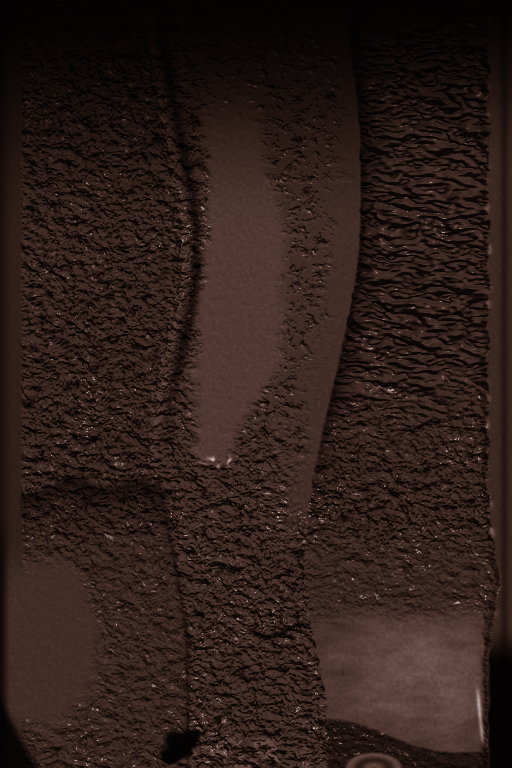
Give the GLSL for this texture, as a Shadertoy shader.

```glsl
// Scraped chocolate ice cream: furrows of crumbly relief beside polished scoop tracks.
// Curved boundaries split it into bands; gradient noise gives a height field,
// lit by finite differences and toned from near black to pale brown.

// Smooth step that also accepts descending edges
float ramp(float a, float b, float x) {
    float t = clamp((x - a) / (b - a), 0., 1.);
    return t * t * (3. - 2. * t);
}
float side(float d) { return ramp(-.004, .004, d); }
float bell(float d, float w) { return exp(-d * d / (w * w)); }
float blob(vec2 p, vec2 c, vec2 r, float soft) {
    return ramp(1. + soft, 1. - soft, length((p - c) / r));
}

vec2 hash2(vec2 p) {
    vec3 q = fract(p.xyx * vec3(.1031, .103, .0973));
    q += dot(q, q.yzx + 33.33);
    return fract((q.xx + q.yz) * q.zy) * 2. - 1.;
}
float gnoise(vec2 p) {
    vec2 i = floor(p), f = p - i, u = f * f * (3. - 2. * f), e = vec2(1, 0);
    return mix(mix(dot(hash2(i), f), dot(hash2(i + e), f - e), u.x),
               mix(dot(hash2(i + e.yx), f - e.yx), dot(hash2(i + 1.), f - 1.), u.x), u.y);
}
float fbm(vec2 p) {
    float sum = 0., amp = 1.;
    for (int k = 0; k < 3; k++) {
        sum += amp * gnoise(p);
        p = mat2(1.9, .5, -.5, 1.9) * p + 17.3;
        amp *= .6;
    }
    return sum;
}

// Boundaries between the bands, as x for a given height
float ridgeX(float y) {
    return .302 + .07 * ramp(1.5, 1., y) - .06 * ramp(1., .62, y) + .055 * ramp(.62, .2, y);
}
float stepX(float y) {
    return .68 + .025 * ramp(1.5, 1.2, y) - .105 * ramp(1.08, .42, y) + .04 * ramp(.36, .08, y);
}
float wallX(float y) {
    return .955 + .022 * bell(y - .36, .09) + .012 * gnoise(vec2(3, y * 26.));
}
float rimY(float x) { return .095 - .065 * ramp(.64, .88, x); }

// Polished areas
float centerTrack(vec2 p) {
    p += .025 * gnoise(p * 16.);
    float left = .395 - .02 * ramp(1.1, .7, p.y);
    float right = .51 + .045 * ramp(1.27, 1.03, p.y) - .1 * ramp(.82, .62, p.y);
    return ramp(-.012, .02, p.x - left) * ramp(-.02, .02, right - p.x)
         * ramp(.59, .615, p.y) * ramp(1.4, 1.22, p.y);
}
float lowerScoop(vec2 p) {
    float top = .3 + .07 * gnoise(p * vec2(10, 5));
    return side(p.y - rimY(p.x)) * ramp(-.03, .02, top - p.y)
         * side(p.x - stepX(p.y)) * side(.945 - p.x);
}
float leftScoop(vec2 p) {
    return blob(p + .06 * gnoise(p * 13.), vec2(.09, .25), vec2(.11, .16), .25);
}
float edgeStrip(vec2 p) {
    float d = stepX(p.y) - p.x;
    return ramp(.08, .02, d + .06 * gnoise(p * 16.)) * side(d) * ramp(.4, .55, p.y);
}
float ridgeBead(vec2 p) {
    return bell(p.x - ridgeX(p.y) + .012, .012) * ramp(.53, .64, p.y);
}

float relief(vec2 p) {
    vec2 q = p + .012 * vec2(gnoise(p * 19.), gnoise(p * 19. + 7.));
    float crumb = fbm(q * vec2(44, 56)), ledge = fbm(q * vec2(15, 35) + 5.);
    float fromRidge = p.x - ridgeX(p.y), right = side(p.x - stepX(p.y));
    float pitted = ramp(0., .1, fromRidge) * (1. - right) * ramp(.55, .75, p.y);
    float rough = .014 * mix(crumb, min(crumb, .05) * .75, pitted);
    rough *= 1. - .45 * ramp(.52, .42, p.y) * side(-fromRidge);
    rough = mix(rough, .04 * abs(ledge + .12) - .007, right * ramp(.5, .9, p.y));
    rough *= 1. - .55 * right * ramp(.5, .38, p.y);
    float walls = max(side(.042 - p.x), side(p.x - wallX(p.y)));
    float polished = max(max(centerTrack(p), lowerScoop(p)), max(max(leftScoop(p), edgeStrip(p)), walls));
    return rough * (1. - .93 * polished) + .008 * ridgeBead(p) + .01 * bell(p.x - wallX(p.y), .01);
}

void mainImage(out vec4 fragColor, in vec2 fragCoord) {
    vec2 p = fragCoord / iResolution.xy * vec2(1, 1.5);
    float x = p.x, y = p.y, fromRidge = x - ridgeX(y), fromCut = x - stepX(y), fromWall = x - wallX(y);
    float right = side(fromCut);

    // Base tone of each band
    float tone = mix(mix(.235, .26, side(fromRidge)), .235, right);
    tone = mix(tone, .265, max(edgeStrip(p), leftScoop(p)));
    tone = mix(tone, .325, centerTrack(p)) + .07 * ridgeBead(p);
    float sheen = blob(p, vec2(.83, .18), vec2(.15, .11), .8);
    tone = mix(tone, .28 + .12 * sheen + .08 * fbm(p * vec2(14, 30)), lowerScoop(p));
    tone = mix(tone, .13, right * side(rimY(x) - y));
    tone += .13 * blob(p, vec2(.48, .02), vec2(.11, .04), .5) * ramp(-.1, .3, fbm(p * 24.));

    // Relief lighting, cavities and wet glints
    vec2 e = vec2(.0022, 0);
    float h = relief(p);
    vec2 slope = vec2(relief(p + e) - h, relief(p + e.yx) - h) / e.x;
    vec3 n = normalize(vec3(-slope, 1));
    tone *= clamp(dot(n, vec3(.25, .6, 1)), .2, 1.6) * mix(.4, 1., ramp(-.012, -.001, h));
    float wet = pow(max(dot(n, normalize(vec3(.2, .5, .9))), 0.), 40.) * ramp(.1, .5, length(slope));
    tone += .5 * wet * ramp(.05, .45, gnoise(p * 85.) + .5 * gnoise(p * 9.));

    // Side walls
    tone = mix(tone, .19 * ramp(-.03, .03, x), side(.041 - x) * ramp(.36, .46, y));
    tone = mix(tone, .24 - .1 * bell(x - .985, .008), side(fromWall));
    tone *= 1. - .92 * side(fromWall) * ramp(.28, .2, y);
    tone += .22 * bell(fromWall, .005) * ramp(0., .4, gnoise(vec2(1, y * 38.))) * ramp(.2, .4, y);

    // Shadows along steps, a crack and the hollows
    tone *= 1. - .7 * right * exp(-max(fromCut, 0.) * 55.) * ramp(.4, .75, y);
    tone *= 1. - .6 * bell(fromRidge - .012, .011) * ramp(.55, .85, y);
    tone *= 1. - .35 * bell(fromRidge, .005) * ramp(.56, .5, y);
    float drop = .535 + .08 * x + .04 * gnoise(p * 11.) - y;
    tone *= 1. - .6 * ramp(-.015, .01, drop) * exp(-max(drop, 0.) * 24.) * side(-fromRidge) * side(x - .04);
    tone *= 1. - .75 * bell(y - .268 - .012 * sin(x * 45.), .005) * ramp(.07, .04, abs(x - .54));
    tone *= 1. - .93 * blob(p + .04 * gnoise(p * 27.), vec2(.35, .045), vec2(.03), .3);
    tone *= 1. - .85 * ramp(.01, -.015, x - .075 + .55 * y);
    tone *= 1. - .75 * ramp(.022, 0., x) * ramp(.5, .38, y);

    // Bright lips and the curl at the lower rim
    tone += .5 * ramp(0., .4, gnoise(p * 95.)) * blob(p, vec2(.425, .597), vec2(.035, .01), .6);
    tone += .35 * bell(x - .948 + .1 * y, .004) * ramp(.07, .03, abs(y - .1));
    float curl = length((p - vec2(.73, 0)) / vec2(.055, .03));
    tone = mix(tone, .27 + .1 * sin(curl * 9.), ramp(1.1, .9, curl));

    // Light fades to black at the top
    tone *= mix(.08, 1., ramp(1.5, 1.02 + .13 * ramp(.68, .78, x), y)) * (.97 + .14 * gnoise(p * 150.));
    tone = clamp(tone, .015, .9);
    fragColor = vec4(tone * vec3(1, .55 + .5 * tone, .4 + .7 * tone), 1);
}
```
